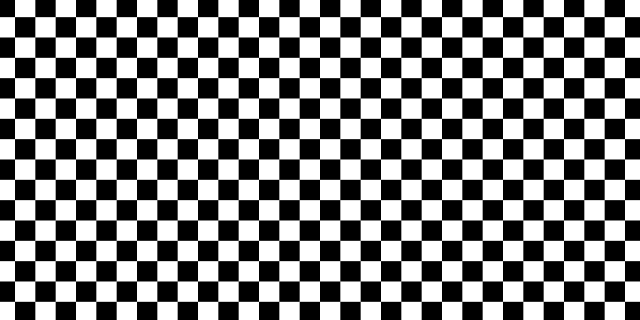
This pattern is drawn by a Shadertoy shader. Its source:

```glsl
// Black and white checkerboard of square cells, laid out from the canvas centre.

const float CELL_SIZE = 0.06354;              // cell side, in canvas heights
const vec2  GRID_ORIGIN = vec2(0.0, 0.0016);  // cell corner, relative to the centre
const float EDGE_WIDTH = 1.0;                 // edge smoothing, in output pixels
const vec3  LIGHT = vec3(1.0);
const vec3  DARK = vec3(0.0);

// Signed distance to the nearest cell edge per axis: positive in even cells.
vec2 edgeDistance(vec2 cellPos) {
    return abs(mod(cellPos - 0.5, 2.0) - 1.0) - 0.5;
}

// Smoothed checker: 1 where both axes share a sign, 0 elsewhere.
float checker(vec2 cellPos, float edgeWidth) {
    vec2 stripes = clamp(2.0 * edgeDistance(cellPos) / edgeWidth, -1.0, 1.0);
    return 0.5 + 0.5 * stripes.x * stripes.y;
}

void mainImage(out vec4 fragColor, in vec2 fragCoord) {
    // Centred coordinates in canvas heights, then in cells
    vec2 pos = (fragCoord - 0.5 * iResolution.xy) / iResolution.y;
    vec2 cellPos = (pos - GRID_ORIGIN) / CELL_SIZE;
    float edgeWidth = EDGE_WIDTH / (iResolution.y * CELL_SIZE);

    fragColor = vec4(mix(DARK, LIGHT, checker(cellPos, edgeWidth)), 1.0);
}
```
